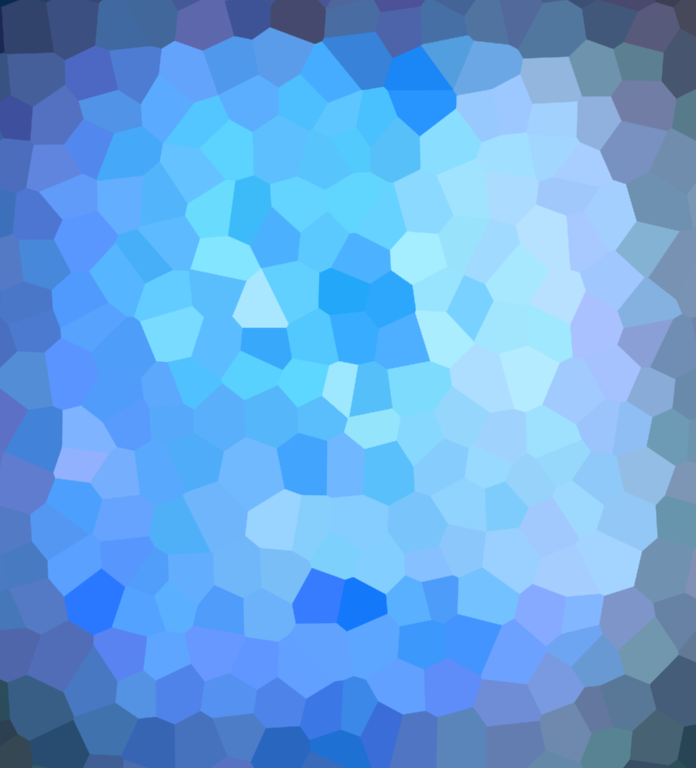
Write a Shadertoy shader that draws this background.

```glsl
// Stained-glass mosaic of irregular cells: a bright cyan and ice-blue heart
// inside a dusky slate rim. A staggered Voronoi grid picks the two nearest
// seeds, and each cell takes one flat colour from a painted field of glows.

const float ROWS = 17.0;     // cells per canvas height
const float JITTER = 0.78;   // how far seeds stray inside their grid square

vec2 hash2(vec2 p) {
    vec2 k = vec2(dot(p, vec2(127.1, 311.7)), dot(p, vec2(269.5, 183.3)));
    return fract(sin(k) * 43758.5453);
}

// Lay a soft, flat-topped elliptical patch of colour over a base
vec3 glow(vec3 base, vec2 uv, vec2 centre, vec2 radius, vec3 colour, float amount) {
    vec2 q = (uv - centre) / radius;
    float d = dot(q, q);
    return mix(base, colour, amount * exp(-d * d));
}

// Bright interior: broad washes first, then small accents
vec3 heartColour(vec2 uv) {
    vec3 leftBlue = vec3(0.33, 0.60, 1.00);
    vec3 skyBlue = vec3(0.38, 0.72, 1.00);
    vec3 iceBlue = vec3(0.62, 0.81, 1.00);
    vec3 deepBlue = vec3(0.10, 0.43, 1.00);
    vec3 azure = vec3(0.15, 0.66, 1.00);

    vec3 c = mix(leftBlue, skyBlue, smoothstep(0.08, 0.36, uv.x));
    c = mix(c, iceBlue, smoothstep(0.52, 0.80, uv.x));
    c = mix(c, vec3(0.36, 0.58, 1.0), 0.85 * smoothstep(0.29, 0.13, uv.y));
    c = mix(c, vec3(0.26, 0.60, 1.0), 0.6 * smoothstep(0.80, 0.92, uv.y) * smoothstep(0.75, 0.55, uv.x));

    c = glow(c, uv, vec2(0.43, 0.67), vec2(0.26, 0.22), vec3(0.35, 0.82, 1.00), 0.85);
    c = glow(c, uv, vec2(0.71, 0.61), vec2(0.15, 0.24), vec3(0.67, 0.92, 1.00), 0.85);
    c = glow(c, uv, vec2(0.91, 0.58), vec2(0.09, 0.26), vec3(0.62, 0.75, 1.00), 0.80);
    c = glow(c, uv, vec2(0.42, 0.30), vec2(0.13, 0.08), vec3(0.63, 0.86, 0.99), 0.65);
    c = glow(c, uv, vec2(0.75, 0.32), vec2(0.17, 0.10), vec3(0.62, 0.82, 1.00), 0.70);
    c = glow(c, uv, vec2(0.14, 0.40), vec2(0.06, 0.04), vec3(0.57, 0.73, 1.00), 0.80);
    c = glow(c, uv, vec2(0.57, 0.89), vec2(0.10, 0.05), vec3(0.03, 0.55, 1.00), 0.95);
    c = glow(c, uv, vec2(0.52, 0.60), vec2(0.07, 0.05), azure, 0.90);
    c = glow(c, uv, vec2(0.27, 0.54), vec2(0.04, 0.04), azure, 0.90);
    c = glow(c, uv, vec2(0.49, 0.21), vec2(0.05, 0.035), deepBlue, 0.95);
    c = glow(c, uv, vec2(0.64, 0.19), vec2(0.06, 0.035), vec3(0.14, 0.52, 1.00), 0.95);
    c = glow(c, uv, vec2(0.16, 0.22), vec2(0.04, 0.035), deepBlue, 0.90);
    return c;
}

// Muted border, sinking into the corners
vec3 rimColour(vec2 uv) {
    vec3 c = mix(vec3(0.31, 0.45, 0.76), vec3(0.45, 0.56, 0.69), smoothstep(0.45, 0.90, uv.x));
    c = mix(c, vec3(0.25, 0.41, 0.72), 0.6 * smoothstep(0.18, 0.04, uv.y) * smoothstep(0.70, 0.50, uv.x));
    c = mix(c, vec3(0.28, 0.34, 0.56), 0.75 * smoothstep(0.93, 1.0, uv.y));
    c = glow(c, uv, vec2(0.43, 0.99), vec2(0.06, 0.04), vec3(0.24, 0.21, 0.38), 0.90);
    c = glow(c, uv, vec2(0.48, 0.05), vec2(0.10, 0.05), vec3(0.12, 0.40, 0.85), 0.85);

    vec3 cornerTop = mix(vec3(0.09, 0.19, 0.33), vec3(0.24, 0.28, 0.34), uv.x);
    vec3 cornerLow = mix(vec3(0.15, 0.26, 0.30), vec3(0.19, 0.32, 0.36), uv.x);
    vec2 side = abs(uv - 0.5) * 2.0;
    float corner = smoothstep(0.50, 1.0, side.x * side.y);
    return mix(c, mix(cornerLow, cornerTop, uv.y), corner);
}

// Flat colour of the cell whose seed lies at uv
vec3 cellColour(vec2 uv, vec2 id) {
    vec2 tone = hash2(id + 41.3);
    vec2 pick = hash2(id + 87.9);

    // Rounded-box distance separates heart from rim
    vec2 q = abs(uv - vec2(0.495, 0.50)) / vec2(0.47, 0.46);
    float d = pow(pow(q.x, 3.4) + pow(q.y, 3.4), 1.0 / 3.4);
    float rim = smoothstep(0.84, 1.03, d);

    // Rare deep and pale panes are strongest near the middle
    vec3 heart = heartColour(uv);
    float middle = smoothstep(0.85, 0.25, length((uv - vec2(0.46, 0.48)) / vec2(0.45, 0.48)));
    heart = mix(heart, vec3(0.18, 0.64, 0.99), 0.7 * middle * step(0.88, pick.x));
    heart = mix(heart, vec3(0.70, 0.93, 0.99), 0.7 * middle * step(0.88, pick.y));

    vec3 c = mix(heart, rimColour(uv), rim);
    c += (tone.x - 0.5) * vec3(0.09, 0.08, 0.05);
    c += (tone.y - 0.5) * vec3(0.07, -0.06, 0.01);
    return clamp(c, 0.0, 1.0);
}

vec2 seedPoint(vec2 id) {
    float stagger = 0.5 * mod(id.y, 2.0);
    return id + vec2(stagger, 0.0) + 0.5 + JITTER * (hash2(id) - 0.5);
}

void mainImage(out vec4 fragColor, in vec2 fragCoord) {
    vec2 p = fragCoord / iResolution.y * ROWS;
    vec2 toUv = vec2(iResolution.y / iResolution.x, 1.0) / ROWS;
    vec2 base = floor(p);

    // Find the nearest and second nearest seeds
    float d1 = 1e3, d2 = 1e3;
    vec2 id1 = base, id2 = base;
    for (int j = -2; j <= 2; j++) {
        for (int i = -2; i <= 2; i++) {
            vec2 id = base + vec2(float(i), float(j));
            vec2 r = seedPoint(id) - p;
            float d = dot(r, r);
            if (d < d1) {
                d2 = d1; id2 = id1;
                d1 = d;  id1 = id;
            } else if (d < d2) {
                d2 = d;  id2 = id;
            }
        }
    }

    // Blend across the shared edge over about one pixel
    vec2 s1 = seedPoint(id1), s2 = seedPoint(id2);
    float edge = (d2 - d1) / (2.0 * max(length(s2 - s1), 1e-3));
    float pixel = ROWS / iResolution.y;
    float own = 0.5 + 0.5 * smoothstep(0.0, 0.8 * pixel, edge);
    vec3 colour = mix(cellColour(s2 * toUv, id2), cellColour(s1 * toUv, id1), own);
    fragColor = vec4(colour, 1.0);
}
```
